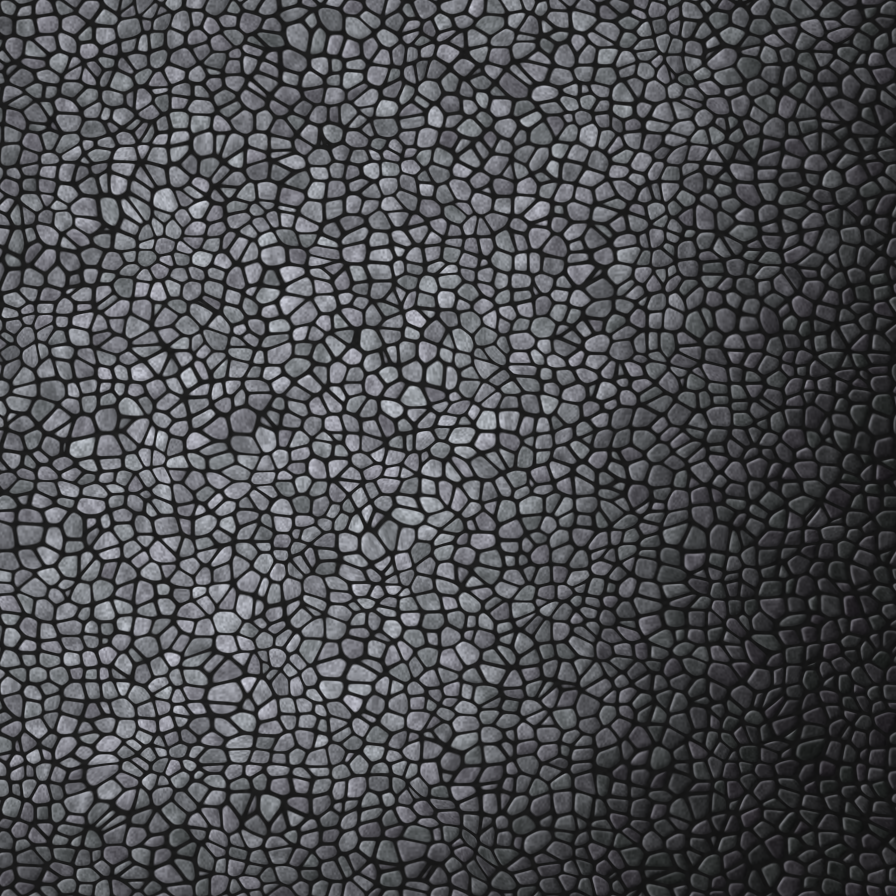
A Shadertoy shader for this texture:

```glsl
// Pebbled black leather: rounded grey grains between dark creases, lit from the left.

const vec2  GRAINS       = vec2(47.0, 54.0);   // grains across and up the canvas
const float JITTER       = 0.86;               // scatter of grain centres
const float SIZE_SPREAD  = 0.30;               // difference between big and small grains
const float ROUNDING     = 15.0;               // higher gives sharper grain corners
const float CREASE_WIDTH = 0.085;              // half width, in grains
const float EDGE_SOFT    = 0.055;
const float WARP         = 0.9;                // bending of the grain rows
const vec3  CREASE_COLOR = vec3(0.105, 0.105, 0.106);
const vec3  SHADE_COLOR  = vec3(0.165, 0.165, 0.172);
const vec3  LIT_COLOR    = vec3(0.605, 0.615, 0.645);
const vec3  RIM_COLOR    = vec3(0.30, 0.30, 0.315);
const vec2  LIGHT_DIR    = vec2(-0.83, 0.56);

// Integer hash: three random values in 0..1 per lattice cell
vec3 hash3(vec2 cell) {
    uvec3 v = uvec3(ivec3(ivec2(cell), 17)) * 1664525u + 1013904223u;
    v.x += v.y * v.z; v.y += v.z * v.x; v.z += v.x * v.y;
    v ^= v >> 16u;
    v.x += v.y * v.z; v.y += v.z * v.x; v.z += v.x * v.y;
    return vec3(v >> 8u) / 16777216.0;
}

float noise(vec2 p) {
    vec2 i = floor(p), f = fract(p);
    f = f * f * (3.0 - 2.0 * f);
    float low  = mix(hash3(i).x, hash3(i + vec2(1, 0)).x, f.x);
    float high = mix(hash3(i + vec2(0, 1)).x, hash3(i + vec2(1, 1)).x, f.x);
    return mix(low, high, f.y);
}

// Offset from p to the grain centre (xy) and the grain's size weight (z)
vec3 grainAt(vec2 cell, vec2 p) {
    vec3 h = hash3(cell);
    return vec3(cell + 0.5 + JITTER * (h.xy - 0.5) - p, SIZE_SPREAD * h.z);
}

// Rounded distance to the crease (x) and outward edge direction (yz)
vec3 grainEdge(vec2 p, out vec2 owner) {
    vec2 base = floor(p);
    vec3 centre = vec3(0.0);
    float nearest = 1e3;
    for (int y = -2; y <= 2; y++)
    for (int x = -2; x <= 2; x++) {
        vec2 cell = base + vec2(x, y);
        vec3 g = grainAt(cell, p);
        float power = dot(g.xy, g.xy) - g.z;
        if (power < nearest) { nearest = power; centre = g; owner = cell; }
    }
    float total = 0.0;
    vec2 outward = vec2(0.0);
    for (int y = -2; y <= 2; y++)
    for (int x = -2; x <= 2; x++) {
        if (x == 0 && y == 0) continue;
        vec3 g = grainAt(owner + vec2(x, y), p);
        vec2 span = g.xy - centre.xy;
        float gap = max(length(span), 0.05);
        float border = (dot(g.xy, g.xy) - g.z - nearest) / (2.0 * gap);
        float weight = exp(-ROUNDING * border);
        total += weight;
        outward += weight * span / gap;
    }
    return vec3(-log(total) / ROUNDING, outward / total);
}

// Broad sheen, fading towards the lower right and the bottom edge
float sheen(vec2 uv) {
    float side = 1.0 - smoothstep(0.28, 0.88, uv.x - 0.33 * uv.y);
    float bottom = mix(0.55, 1.0, smoothstep(0.0, 0.22, uv.y));
    float top = mix(1.0, 0.82, smoothstep(0.6, 1.0, uv.y));
    float left = mix(0.85, 1.0, smoothstep(0.0, 0.15, uv.x));
    return side * bottom * top * left;
}

void mainImage(out vec4 fragColor, in vec2 fragCoord) {
    vec2 uv = fragCoord / iResolution.xy;
    vec2 p = uv * GRAINS;
    p += WARP * (vec2(noise(p * 0.3), noise(p * 0.3 + 40.0)) - 0.5);

    vec2 owner;
    vec3 edge = grainEdge(p, owner);
    vec3 tint = hash3(owner + 200.0);
    float light = sheen(uv);

    // Grain mask with creases of uneven width
    float crease = CREASE_WIDTH * mix(0.65, 1.35, noise(p * 0.8 + 90.0));
    float soft = max(EDGE_SOFT, 0.7 * GRAINS.y / iResolution.y);
    float depth = edge.x - crease;
    float grain = smoothstep(-soft, soft, depth);

    // Grain tone: per-grain variation, blotches and fine wrinkles
    float tone = mix(0.76, 1.08, tint.x);
    tone *= mix(0.78, 1.14, noise(p * vec2(2.0, 1.4) + 30.0));
    tone *= mix(0.86, 1.14, noise(p * vec2(9.0, 7.0)));
    vec3 color = mix(SHADE_COLOR, LIT_COLOR, light) * tone;
    color += 0.012 * (tint.y - 0.5) * vec3(1.0, -0.6, 1.0);

    // Raised edges: bright towards the light, dark away from it
    float facing = dot(edge.yz, LIGHT_DIR);
    float rim = exp(-pow((depth - 0.05) / 0.09, 2.0));
    float relief = mix(1.0, 0.22, light);
    color += RIM_COLOR * rim * relief * max(facing, 0.0) * mix(0.5, 1.0, tint.z);
    color *= 1.0 - 0.5 * relief * max(-facing, 0.0) * smoothstep(0.3, 0.0, depth);

    // Creases sink a little deeper in the shade
    vec3 groove = CREASE_COLOR * mix(0.72, 1.08, light) * mix(0.85, 1.15, noise(p * 5.0 + 70.0));
    fragColor = vec4(mix(groove, color, grain), 1.0);
}
```
